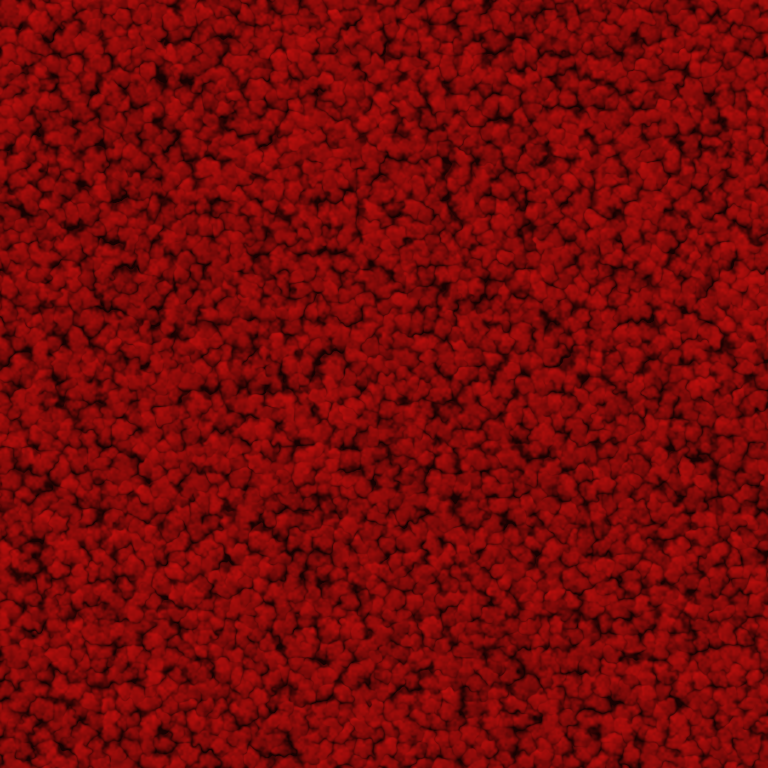
This texture is drawn by a Shadertoy shader. Its source:

```glsl
// Deep red tufted carpet: soft oval tufts of random height are scattered on a
// staggered, jittered grid and blended by height, so that the tallest one wins.
// Low gaps turn dark; fine noise adds the fuzz of the yarn.

// Integer hash giving three values from 0 to 1
vec3 hash3(vec2 cell, int seed) {
    uvec3 v = uvec3(ivec3(ivec2(cell), seed)) * 1664525u + 1013904223u;
    v.x += v.y * v.z; v.y += v.z * v.x; v.z += v.x * v.y;
    v ^= v >> 16u;
    v.x += v.y * v.z; v.y += v.z * v.x; v.z += v.x * v.y;
    return vec3(v >> 8u) / 16777216.0;
}

// Smooth value noise from 0 to 1
float noise(vec2 p, int seed) {
    vec2 cell = floor(p), f = fract(p);
    f = f * f * (3.0 - 2.0 * f);
    float bottom = mix(hash3(cell, seed).x, hash3(cell + vec2(1, 0), seed).x, f.x);
    float top = mix(hash3(cell + vec2(0, 1), seed).x, hash3(cell + vec2(1, 1), seed).x, f.x);
    return mix(bottom, top, f.y);
}

// Blended pile at p: x = height, y = tone of the tuft, z = light on its side
vec3 pile(vec2 p) {
    vec2 home = floor(p);
    vec3 sum = vec3(0.0);
    float total = 0.0;
    for (int y = -2; y <= 2; y++) {
        for (int x = -2; x <= 2; x++) {
            vec2 cell = home + vec2(x, y);
            vec3 place = hash3(cell, 1);
            vec3 look = hash3(cell, 2);
            vec2 offset = p - cell - mix(vec2(0.04), vec2(0.96), place.xy);
            offset.x += 0.5 * mod(cell.y, 2.0) - 0.25;

            // Oval profile with a random direction and elongation
            float angle = 6.2832 * place.z;
            vec2 axis = vec2(cos(angle), sin(angle));
            float stretch = mix(1.0, 1.35, look.z);
            vec2 local = vec2(dot(offset, axis) / stretch,
                              dot(offset, vec2(-axis.y, axis.x)) * stretch);
            float height = 1.0 - 1.15 * dot(local, local) + 0.34 * (look.x - 0.5);

            float weight = exp(9.5 * height);
            sum += weight * vec3(height, look.y - 0.5, dot(offset, vec2(-0.35, 0.9)));
            total += weight;
        }
    }
    return sum / total;
}

void mainImage(out vec4 fragColor, in vec2 fragCoord) {
    vec2 uv = fragCoord / iResolution.y;

    // Ragged tuft outlines
    vec2 wobble = vec2(noise(uv * 135.0, 3), noise(uv * 135.0, 4)) - 0.5;
    vec3 tuft = pile(uv * 57.0 + 0.45 * wobble);

    // Clumps and worn areas, then yarn fuzz at two scales
    float clumps = noise(uv * 20.0, 5) - 0.5;
    float areas = noise(uv * 5.0, 6) - 0.5;
    float fuzz = 0.55 * noise(uv * 140.0, 7) + 0.45 * noise(uv * 270.0, 8) - 0.5;

    // Crevices are dark, tops are bright
    float height = tuft.x + 0.06 * clumps + 0.20 * fuzz;
    float red = 0.185 + 0.385 * smoothstep(0.1, 1.0, height);
    red += 0.13 * tuft.y + 0.13 * tuft.z + 0.18 * fuzz + 0.03 * areas;
    red = clamp(red, 0.10, 0.76);

    fragColor = vec4(red * vec3(1.0, 0.077, 0.068), 1.0);
}
```
